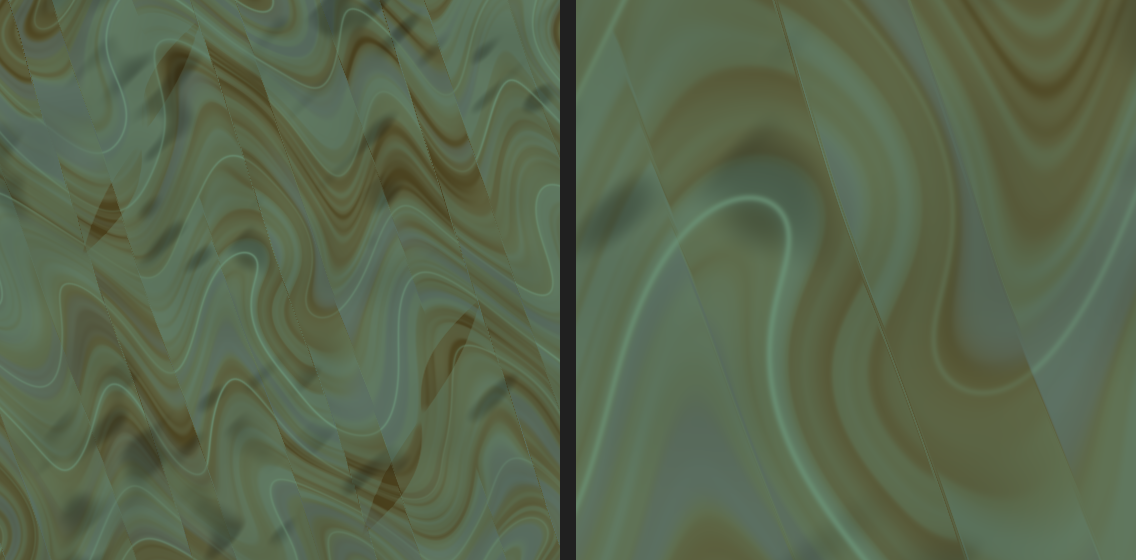
Left, the full canvas; right, a detail of the centre.
Reproduce this texture procedurally as a Shadertoy shader.

```glsl
const float TAU = 6.2831853;
const vec3 BROWN = vec3(0.29, 0.25, 0.11);
const vec3 OLIVE = vec3(0.35, 0.36, 0.23);
const vec3 GREEN = vec3(0.36, 0.42, 0.30);
const vec3 TEAL  = vec3(0.365, 0.46, 0.37);
const vec3 SLATE = vec3(0.34, 0.41, 0.38);
const vec3 VEIN  = vec3(0.42, 0.58, 0.47);
const vec2 STREAK_CENTER = vec2(0.245, 0.22);
const float FOLD_HEIGHT = 0.07;
const float STREAK_HEIGHT = 0.13;
const float FOLD_STRETCH = 0.27;
const float SWIRL_ANGLE = 0.9;
const float SWIRL_SIZE = 0.012;
const float VEIN_WIDTH = 0.0022;
const float FAULT_SOFTNESS = 0.006;

float hash(vec2 p) {
    vec3 h = fract(p.xyx * 0.1031);
    h += dot(h, h.yzx + 33.33);
    return fract((h.x + h.y) * h.z);
}

float noise(vec2 p) {
    vec2 i = floor(p), f = fract(p);
    f = f * f * (3.0 - 2.0 * f);
    return mix(mix(hash(i), hash(i + vec2(1, 0)), f.x),
               mix(hash(i + vec2(0, 1)), hash(i + vec2(1, 1)), f.x), f.y);
}

// Twist around a centred lattice of points
vec2 swirl(vec2 p) {
    vec2 a = fract(p + 0.5) - 0.5, b = fract(p) - 0.5;
    vec2 d = dot(a, a) < dot(b, b) ? a : b;
    float t = SWIRL_ANGLE * exp(-dot(d, d) / SWIRL_SIZE);
    float c = cos(t), s = sin(t);
    return p - d + mat2(c, -s, s, c) * d;
}

// Where folds widen into long steep streaks
float streakZone(vec2 p) {
    vec2 w = cos(TAU * (p - STREAK_CENTER));
    float z = 0.5 + 0.5 * w.x * w.y;
    return z * z;
}

// Height of the folded layers
float layers(vec2 p) {
    p = swirl(p);
    vec2 d = TAU * (p - STREAK_CENTER);
    float phase = 3.0 * p.x - p.y - FOLD_STRETCH * sin(d.x) * cos(d.y);
    phase += 0.12 * (noise(p * 5.0) - 0.5);
    float height = FOLD_HEIGHT + STREAK_HEIGHT * streakZone(p);
    return p.y + height * cos(TAU * (phase - 0.82)) + 0.05 * (noise(p * 6.0 + 9.0) - 0.5);
}

// Soft-edged band that repeats every unit
float band(float x, float lo, float hi) {
    float d = abs(fract(x - 0.5 * (lo + hi) + 0.5) - 0.5);
    float w = 0.5 * (hi - lo);
    return 1.0 - smoothstep(w - FAULT_SOFTNESS, w + FAULT_SOFTNESS, d);
}

// Pair of brown lenses that pinch together
float lenses(vec2 p) {
    float halfRow = 0.5 * floor(2.0 * p.y);
    vec2 c = vec2(fract(p.x - halfRow), p.y - halfRow);
    float t = clamp((0.46 - c.y) / 0.43, 0.0, 1.0);
    float d = abs(c.x - mix(0.145, 0.36, t) - 0.012 * sin(TAU * t));
    float w = 0.026 * abs(sin(TAU * t));
    return (1.0 - smoothstep(w - 0.002, w + 0.002, d)) * smoothstep(0.0, 0.01, w);
}

vec3 ramp(float t) {
    vec3 c = mix(BROWN, OLIVE, smoothstep(0.0, 0.32, t));
    c = mix(c, GREEN, smoothstep(0.28, 0.55, t));
    return mix(c, TEAL, smoothstep(0.52, 0.85, t));
}

void mainImage(out vec4 fragColor, in vec2 fragCoord) {
    vec2 p = fragCoord / iResolution.xy;
    p.y = 1.0 - p.y;
    float v = layers(p);
    float slope = max(length(vec2(dFdx(v), dFdy(v))) * iResolution.y, 0.3);
    float zone = streakZone(p);

    // Straight translucent faults shift and tint the layers
    float fault = 3.0 * p.x - p.y + 0.03 * (noise(p * 4.0) - 0.5);
    float faultA = band(fault, 0.03, 0.27);
    float faultB = band(fault, 0.72, 1.03) * (1.0 - smoothstep(0.35, 0.7, zone));
    float s = v + 0.06 * faultA - 0.05 * faultB;

    // Strata from broad to fine, drawn out along the folds
    float along = p.x - 0.3 * p.y;
    float tone = 0.6 + 0.1 * zone - 0.19 * faultA - 0.14 * faultB;
    tone += 0.55 * (noise(vec2(along * 2.0, s * 13.0)) - 0.5);
    tone += 0.42 * (noise(vec2(along * 3.0 + 7.0, s * 38.0)) - 0.5);
    float fine = 1.0 - smoothstep(150.0, 420.0, slope * 95.0);
    tone += 0.28 * fine * (noise(vec2(along * 6.0 + 3.0, s * 95.0)) - 0.5);
    tone -= 0.3 * lenses(p);
    vec3 color = ramp(tone);

    // Slate layers and dark smudges
    float slate = noise(vec2(along * 4.0 + 20.0, s * 24.0));
    color = mix(color, SLATE, 0.65 * smoothstep(0.55, 0.85, slate));
    float smudge = noise(vec2((p.x + p.y) * 22.0, (p.x - p.y) * 9.0));
    smudge *= noise(p * 7.0 + 31.0);
    color *= 1.0 - 0.25 * smoothstep(0.42, 0.75, smudge);
    color *= 0.95 + 0.1 * noise(p * 14.0 + 50.0);

    // Thin pale veins on a few layer boundaries
    float row = v * 6.0;
    float place = 0.3 + 0.4 * hash(vec2(floor(row), 4.0));
    float dist = abs(fract(row) - place) / (6.0 * slope);
    float strength = 0.35 + 0.65 * noise(vec2(along * 6.0, floor(row) * 5.0));
    float vein = exp(-dist * dist / (VEIN_WIDTH * VEIN_WIDTH)) + 0.35 * exp(-dist / 0.009);
    color = mix(color, VEIN, 0.55 * strength * vein * (1.0 - 0.5 * faultA));

    fragColor = vec4(color, 1.0);
}
```
